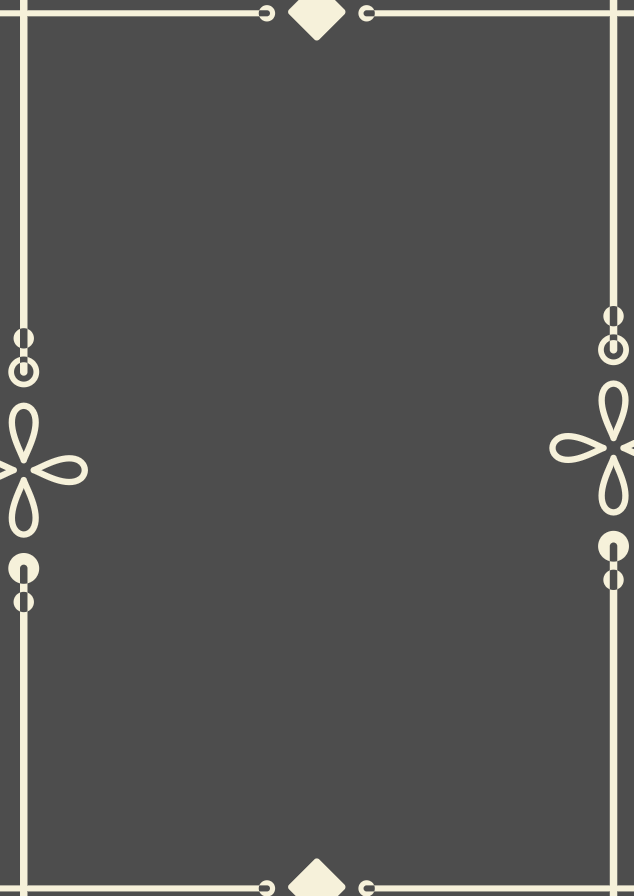
Write a WebGL 1 fragment shader that draws this background.

```glsl
precision highp float;
// Dark page framed by thin cream rules, with diamonds above and below and four-petal clasps at the sides.
uniform vec2 u_resolution;

// Lengths are in a 542 x 768 design grid that always fills the canvas.
const vec2 GRID = vec2(542.0, 768.0);
const vec3 CHARCOAL = vec3(0.302);
const vec3 CREAM = vec3(0.965, 0.945, 0.855);

const vec2 LEFT_CLASP = vec2(20.3, 365.0);
const vec2 RIGHT_CLASP = vec2(524.5, 384.0);
const vec2 TOP_RULE = vec2(270.8, 756.6);
const vec2 BOTTOM_RULE = vec2(270.8, 6.5);

const float SIDE_HALF_WIDTH = 3.2;
const float DISC_OFFSET = 84.2;
const float DISC_RADIUS = 13.2;
const float HOLE_RADIUS = 8.3;
const float BEAD_OFFSET = 113.0;
const float BEAD_RADIUS = 8.7;

const float RULE_HALF_WIDTH = 2.6;
const float RULE_START = 42.6;
const float RULE_BEAD_RADIUS = 7.0;
const float DIAMOND_REACH = 21.5;
const float DIAMOND_ROUNDING = 3.0;
const float DIAMOND_LIFT = 1.2;

const float PETAL_START = 8.5;
const float PETAL_END_TALL = 55.2;
const float PETAL_END_WIDE = 52.2;
const float PETAL_WIDTH = 14.0;
const float PETAL_TAPER = 1.3;
const float PETAL_HALF_STROKE = 2.7;
const int PETAL_STEPS = 24;
const float PI = 3.14159265;

// Antialiased fill of a signed distance.
float fill(float d) {
  return clamp(0.5 - d * u_resolution.y / GRID.y, 0.0, 1.0);
}

// Even-odd overlap of two fills.
float evenOdd(float a, float b) {
  return a + b - 2.0 * a * b;
}

float disc(vec2 p, float radius) {
  return fill(length(p) - radius);
}

// Round-ended line from the origin towards +x without end.
float ray(vec2 p, float halfWidth) {
  return fill(length(vec2(min(p.x, 0.0), p.y)) - halfWidth);
}

float segmentDistance(vec2 p, vec2 a, vec2 b) {
  vec2 ab = b - a;
  return length(p - a - ab * clamp(dot(p - a, ab) / dot(ab, ab), 0.0, 1.0));
}

// Point on the upper half of a teardrop lying along x.
vec2 petalPoint(float t, float petalEnd) {
  float s = sin(0.5 * t);
  return vec2(mix(PETAL_START, petalEnd, s * s),
              PETAL_WIDTH * sin(t) * pow(max(s, 0.0001), PETAL_TAPER));
}

// Four outlined petals, folded onto one half petal.
float flower(vec2 p) {
  vec2 q = abs(p);
  float petalEnd = PETAL_END_WIDE;
  if (q.y > q.x) {
    q = q.yx;
    petalEnd = PETAL_END_TALL;
  }
  float d = 1000.0;
  vec2 a = petalPoint(0.0, petalEnd);
  for (int i = 1; i <= PETAL_STEPS; i++) {
    vec2 b = petalPoint(PI * float(i) / float(PETAL_STEPS), petalEnd);
    d = min(d, segmentDistance(q, a, b));
    a = b;
  }
  return fill(d - PETAL_HALF_STROKE);
}

// Side rule: flower, discs, beads and the lines running through them.
float sideRule(vec2 p) {
  vec2 q = vec2(abs(p.y), p.x);
  float shape = ray(q - vec2(DISC_OFFSET, 0.0), SIDE_HALF_WIDTH);
  shape = evenOdd(shape, disc(q - vec2(DISC_OFFSET, 0.0), DISC_RADIUS));
  shape = evenOdd(shape, disc(q - vec2(BEAD_OFFSET, 0.0), BEAD_RADIUS));
  // Only the upper disc is hollow.
  shape = evenOdd(shape, disc(p - vec2(0.0, DISC_OFFSET), HOLE_RADIUS));
  return max(shape, flower(p));
}

// Horizontal rule: central diamond between two beaded lines.
float crossRule(vec2 p) {
  vec2 q = vec2(abs(p.x) - RULE_START, p.y);
  float lines = evenOdd(ray(q, RULE_HALF_WIDTH), disc(q, RULE_BEAD_RADIUS));
  vec2 k = abs(p - vec2(0.0, DIAMOND_LIFT));
  float diamond = segmentDistance(k, vec2(DIAMOND_REACH, 0.0), vec2(0.0, DIAMOND_REACH));
  if (k.x + k.y < DIAMOND_REACH) diamond = -diamond;
  return max(lines, fill(diamond - DIAMOND_ROUNDING));
}

void main() {
  vec2 p = gl_FragCoord.xy / u_resolution * GRID;
  float sides = max(sideRule(p - LEFT_CLASP), sideRule(p - RIGHT_CLASP));
  float rules = max(crossRule(p - TOP_RULE), crossRule(p - BOTTOM_RULE));
  gl_FragColor = vec4(mix(CHARCOAL, CREAM, max(sides, rules)), 1.0);
}
```
